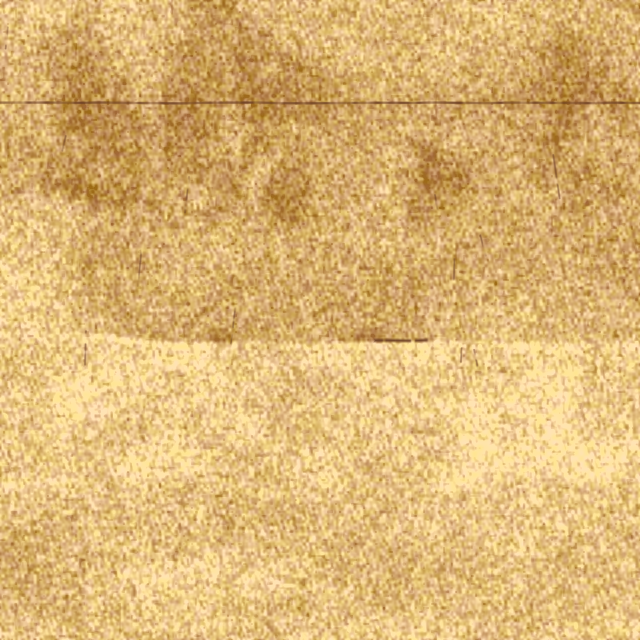
Reproduce this texture procedurally as a three.js fragment shader.

```glsl
// Aged golden cloth: a fine grainy weave in two worn panels with a dark seam.
// Broad stains set a tone, soft value noise adds threads and specks, and the
// tone picks a colour from brown to cream; scratches and seams lie on top.

#define DARK_TAN vec3(0.75, 0.57, 0.31)
#define CREAM vec3(0.96, 0.83, 0.575)
#define INK vec3(0.43, 0.25, 0.14)
#define GRAIN_SCALE 200.0
#define GRAIN_CONTRAST 1.0
#define SPECK_DEPTH 0.45
#define STAIN_DEPTH 0.55
#define SEAM_Y 0.839
#define EDGE_Y 0.465
#define PALE_SCRATCHES 10
#define DARK_SCRATCHES 12

varying vec2 vUv;

float hash(vec2 p) {
  vec3 q = fract(vec3(p.xyx) * 0.1031);
  q += dot(q, q.yzx + 33.33);
  return fract((q.x + q.y) * q.z);
}

float noise(vec2 p) {
  vec2 i = floor(p), f = fract(p);
  f = f * f * (3.0 - 2.0 * f);
  float low = mix(hash(i), hash(i + vec2(1.0, 0.0)), f.x);
  float high = mix(hash(i + vec2(0.0, 1.0)), hash(i + vec2(1.0, 1.0)), f.x);
  return mix(low, high, f.y);
}

float fbm(vec2 p) {
  float sum = 0.0, gain = 0.5;
  for (int i = 0; i < 4; i++) {
    sum += gain * noise(p);
    p = p * 2.1 + 17.3;
    gain *= 0.55;
  }
  return sum;
}

// Soft-edged box mask, 1 inside
float box(vec2 p, vec2 center, vec2 halfSize, float blur) {
  vec2 d = abs(p - center) - halfSize;
  return 1.0 - smoothstep(-blur, blur, max(d.x, d.y));
}

// Soft stroke along a segment, 1 on its axis
float stroke(vec2 p, vec2 a, vec2 b, float width) {
  vec2 ab = b - a;
  float t = clamp(dot(p - a, ab) / dot(ab, ab), 0.0, 1.0);
  return 1.0 - smoothstep(0.0, width, length(p - a - ab * t));
}

// Near-vertical strokes scattered in the band low..high
float darkScratches(vec2 p) {
  float sum = 0.0;
  for (int i = 0; i < DARK_SCRATCHES; i++) {
    float k = float(i);
    vec2 a = vec2(hash(vec2(k, 3.1)), mix(0.3, 0.97, hash(vec2(k, 7.7))));
    vec2 span = vec2(0.02 * hash(vec2(k, 9.2)) - 0.01, 0.02 + 0.05 * hash(vec2(k, 5.4)));
    sum = max(sum, stroke(p, a, a + span, 0.0028));
  }
  return sum;
}

float paleScratches(vec2 p) {
  float sum = 0.0;
  for (int i = 0; i < PALE_SCRATCHES; i++) {
    float k = float(i) + 40.0;
    vec2 a = vec2(hash(vec2(k, 2.3)), mix(0.14, 0.36, hash(vec2(k, 8.6))));
    vec2 span = vec2(0.035 * hash(vec2(k, 4.9)) - 0.01, 0.04 + 0.08 * hash(vec2(k, 6.1)));
    sum = max(sum, stroke(p, a, a + span, 0.006));
  }
  return sum;
}

// Broad tone: three bands, blotches, worn and stained areas
float panelTone(vec2 p, float edge) {
  float upper = smoothstep(edge - 0.004, edge + 0.004, p.y);
  float top = smoothstep(SEAM_Y - 0.03, SEAM_Y + 0.05, p.y);
  float lowerTone = mix(0.61, 0.76, smoothstep(0.05, 0.42, p.y));
  float tone = mix(lowerTone, mix(0.47, 0.66, top), upper);
  tone += (fbm(p * vec2(5.0, 8.0) + 4.0) - 0.48) * 0.7;
  float stain = smoothstep(0.5, 0.72, fbm(p * vec2(9.0, 7.0) + 31.0));
  tone -= STAIN_DEPTH * stain * upper;
  float worn = smoothstep(0.5, 0.75, fbm(p * vec2(8.0, 11.0) + 62.0));
  tone += 0.4 * worn * (1.0 - upper);
  vec2 ragged = p + 0.04 * (fbm(p * 14.0) - 0.45);
  tone += 0.3 * box(ragged, vec2(0.04, 0.59), vec2(0.085, 0.1), 0.012);
  return tone;
}

// Fine tone: soft grains, upright threads, slanted twill and dark specks
float weave(vec2 p) {
  vec2 g = p * GRAIN_SCALE;
  float grain = noise(g) - 0.5 + 0.7 * (noise(g * vec2(1.1, 0.6) + 91.0) - 0.5);
  float twill = sin(6.2832 * (g.x * 0.55 + g.y * 0.2 + noise(g * 0.15)));
  float speck = smoothstep(0.7, 0.95, noise(g * 0.8 + 153.0));
  return GRAIN_CONTRAST * (grain + 0.09 * twill) - SPECK_DEPTH * speck;
}

void main() {
  vec2 p = vUv;
  float wobble = 0.004 * (noise(vec2(p.x * 25.0, 2.0)) - 0.5);
  float edge = EDGE_Y + wobble + 0.016 * (1.0 - smoothstep(0.1, 0.32, p.x));

  float tone = panelTone(p, edge) + weave(p) + 0.3 * paleScratches(p);
  tone += 0.2 * (1.0 - smoothstep(0.0, 0.007, abs(p.y - edge + 0.007)));
  vec3 color = mix(DARK_TAN, CREAM, clamp(tone, -0.6, 1.25));

  // Threads drift between yellow and pink
  float tint = noise(p * GRAIN_SCALE * 0.6 + 211.0) - 0.5;
  color += tint * vec3(-0.02, 0.01, -0.15);

  // Dark seam, broken marks on the panel edge and scratches
  float breaks = noise(vec2(p.x * 110.0, 5.0));
  float seam = 1.0 - smoothstep(0.0005, 0.0032, abs(p.y - SEAM_Y - wobble * 0.4));
  float marks = box(p, vec2(0.63, edge + 0.002), vec2(0.045, 0.002), 0.003);
  float ink = seam * mix(0.35, 0.9, breaks);
  ink = max(ink, marks * smoothstep(0.25, 0.6, breaks));
  ink = max(ink, 0.55 * darkScratches(p) * smoothstep(0.2, 0.7, noise(p * 120.0)));
  gl_FragColor = vec4(mix(color, INK, ink), 1.0);
}
```
